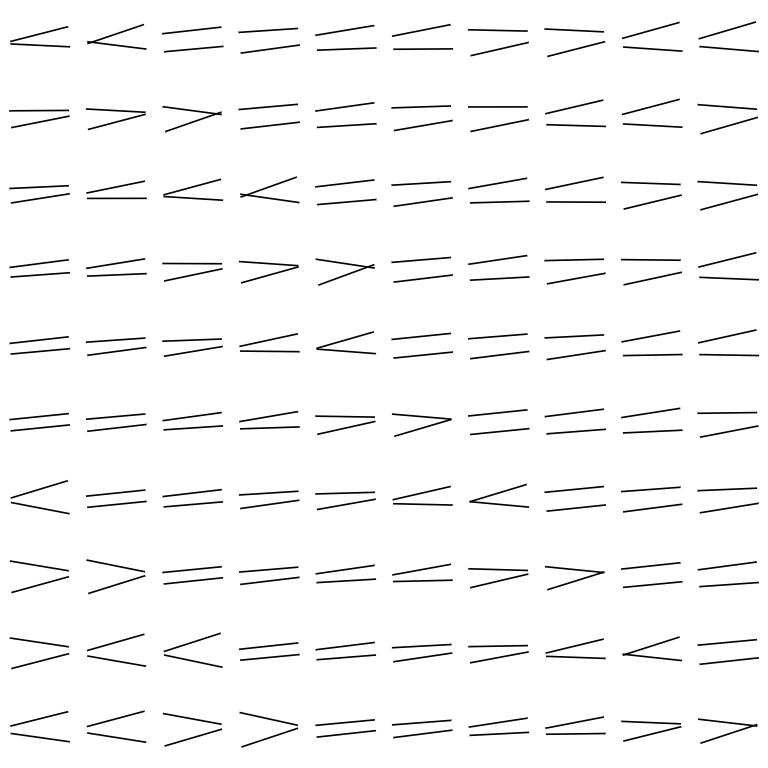
Write a WebGL 1 fragment shader that draws this pattern.

```glsl
precision highp float;

uniform vec2 u_resolution;

const float GRID = 10.0;               // cells per side
const float CELLS = GRID * GRID;
const float PITCH = 51.0 / 512.0;      // cell size in canvas units
const float MARGIN = 1.0 / 512.0;      // border around the grid

// Lengths below are in cells, angles in degrees.
const float HALF_LENGTH = 0.39;
const float HALF_WIDTH = 0.0108;
const float NARROW_GAP = 0.148;
const float WIDE_GAP = 0.245;
const float TILT = 5.8;
const float LOW_TILT = 3.0;
const float SPREAD_LINEAR = 0.2;       // growth of the angle between the lines
const float SPREAD_QUADRATIC = 0.0083;

// Ranks at which the series change.
const float NARROW_START = 10.0;
const float WIDE_START = 59.0;
const float WIDE_FLIP = 68.0;

const vec3 PAPER = vec3(1.0);
const vec3 INK = vec3(0.0);

// Rank of a cell, counted along diagonals from the lower left corner.
float diagonalRank(vec2 cell) {
  float diagonal = cell.x + cell.y;
  if (diagonal < GRID) {
    return diagonal * (diagonal + 1.0) * 0.5 + cell.x;
  }
  float remaining = 2.0 * GRID - 1.0 - diagonal;
  return CELLS - remaining * (remaining + 1.0) * 0.5 + GRID - 1.0 - cell.y;
}

// Coverage of a straight stroke centred at the origin.
float stroke(vec2 p, float angle, float pixel) {
  float c = cos(angle);
  float s = sin(angle);
  vec2 local = vec2(c * p.x + s * p.y, c * p.y - s * p.x);
  vec2 edge = abs(local) - vec2(HALF_LENGTH, HALF_WIDTH);
  float dist = length(max(edge, 0.0)) + min(max(edge.x, edge.y), 0.0);
  return clamp(0.5 - dist / pixel, 0.0, 1.0);
}

void main() {
  vec2 grid = (gl_FragCoord.xy / u_resolution - MARGIN) / PITCH;
  vec2 cell = clamp(floor(grid), 0.0, GRID - 1.0);
  vec2 p = grid - cell - 0.5;
  float pixel = 1.0 / (min(u_resolution.x, u_resolution.y) * PITCH);

  // Two series, each widening its angle step by step.
  float rank = floor(diagonalRank(cell) + 0.5);
  bool first = rank < NARROW_START;
  bool narrow = !first && rank < WIDE_START;
  float level = narrow ? rank - NARROW_START
                       : mod(rank - WIDE_START + CELLS, CELLS);
  float gap = narrow ? NARROW_GAP : WIDE_GAP;
  float tilt = radians(first ? LOW_TILT : TILT);

  // Opening side alternates between neighbouring ranks.
  bool flipped = first || (rank >= WIDE_START && rank < WIDE_FLIP);
  float side = mod(rank, 2.0) > 0.5 ? 1.0 : -1.0;
  side = flipped ? -side : side;
  float spread = level * (SPREAD_LINEAR + SPREAD_QUADRATIC * level);
  float halfSpread = radians(0.5 * side * spread);

  // Upper and lower strokes.
  vec2 offset = 0.5 * gap * vec2(-sin(tilt), cos(tilt));
  float upper = stroke(p - offset, tilt + halfSpread, pixel);
  float lower = stroke(p + offset, tilt - halfSpread, pixel);

  float ink = 1.0 - (1.0 - upper) * (1.0 - lower);
  gl_FragColor = vec4(mix(PAPER, INK, ink), 1.0);
}
```
